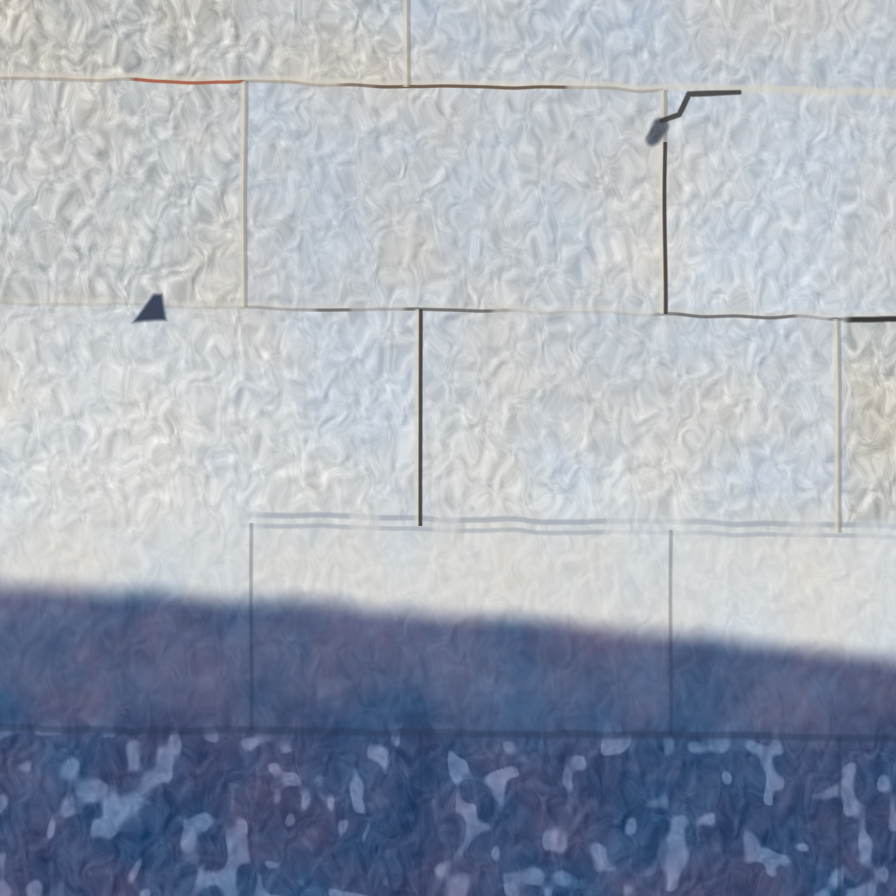
Give the GLSL for this texture, as a WebGL 2 fragment shader.

```glsl
#version 300 es
precision highp float;
// Sunlit granite block wall with a soft blue shadow across its foot.

#define LIT_COOL vec3(0.765, 0.785, 0.805)
#define LIT_PALE vec3(0.835, 0.845, 0.845)
#define LIT_WARM vec3(0.775, 0.765, 0.735)
#define SHADE_HIGH vec3(0.325, 0.375, 0.505)
#define SHADE_LOW vec3(0.235, 0.305, 0.45)
#define CRACK vec3(0.23, 0.22, 0.22)
#define MORTAR vec3(0.86, 0.83, 0.77)
#define BLOCK_PITCH 0.468
#define GRAIN_SCALE 85.0
#define GRAIN_LIT 0.25
#define GRAIN_SHADE 0.14

uniform vec2 u_resolution;
out vec4 fragColor;

float hash(vec2 p) {
    return fract(sin(dot(p, vec2(127.1, 311.7))) * 43758.5453);
}

float noise(vec2 p) {
    vec2 i = floor(p), f = fract(p);
    f = f * f * (3.0 - 2.0 * f);
    return mix(mix(hash(i), hash(i + vec2(1, 0)), f.x),
               mix(hash(i + vec2(0, 1)), hash(i + vec2(1, 1)), f.x), f.y);
}

float fbm(vec2 p) {
    float sum = 0.0, amp = 0.5;
    for (int i = 0; i < 4; i++) {
        sum += amp * noise(p);
        p = mat2(1.6, 1.2, -1.2, 1.6) * p + 7.3;
        amp *= 0.5;
    }
    return sum;
}

float stroke(float d, float halfWidth) {
    return 1.0 - smoothstep(halfWidth * 0.4, halfWidth * 1.6, abs(d));
}

float span(float x, float a, float b) {
    return smoothstep(a - 0.008, a + 0.008, x) * (1.0 - smoothstep(b - 0.008, b + 0.008, x));
}

float segment(vec2 p, vec2 a, vec2 b) {
    vec2 ab = b - a;
    return length(p - a - ab * clamp(dot(p - a, ab) / dot(ab, ab), 0.0, 1.0));
}

// Crystal flecks: each bright grain has a dark side
float grain(vec2 p) {
    vec2 q = p * GRAIN_SCALE * vec2(1.15, 0.8);
    q += 1.6 * vec2(noise(q * 0.6), noise(q * 0.6 + 31.0));
    float relief = fbm(q) - fbm(q + vec2(0.55, -0.35));
    return relief * 0.8 + (fbm(q * 1.4 + 50.0) - 0.47) * 0.55;
}

void main() {
    vec2 p = gl_FragCoord.xy / u_resolution;
    float wobble = (noise(p * vec2(28.0, 9.0)) - 0.5) * 0.004;

    // Courses, counted from the top
    float bed1 = p.y - (0.913 - 0.019 * p.x) + wobble;
    float bed2 = p.y - (0.662 - 0.018 * p.x) + wobble;
    float bed3 = p.y - (0.421 - 0.018 * p.x) + wobble;
    float bed4 = p.y - (0.187 - 0.010 * p.x) + wobble;
    float row = step(bed1, 0.0) + step(bed2, 0.0) + step(bed3, 0.0) + step(bed4, 0.0);
    float odd = mod(row, 2.0);
    float start = mix(0.469, 0.2745, odd) + (row == 3.0 ? 0.006 : 0.0) - (row == 0.0 ? 0.012 : 0.0);
    float along = p.x - start + 0.5 * BLOCK_PITCH;
    float joint = mod(along, BLOCK_PITCH) - 0.5 * BLOCK_PITCH + wobble * 0.5;
    float block = floor(along / BLOCK_PITCH - 0.5);

    // Sunlit stone
    float cloud = fbm(p * 7.0 + 3.0);
    float tint = hash(vec2(block, row) + 4.0) - 0.5;
    float speck = grain(p);
    float pale = smoothstep(0.82, 0.4, p.y + (cloud - 0.47) * 0.5);
    vec3 lit = mix(LIT_COOL, LIT_PALE, pale * 0.85 + 0.12);
    float warm = span(p.x, -0.1, 0.27) * span(p.y, 0.66, 1.1) + span(p.x, 0.0, 0.45) * step(0.0, bed1);
    warm += 1.6 * span(p.x, 0.945, 1.2) * span(p.y, 0.42, 0.645);
    lit = mix(lit, LIT_WARM, clamp(warm * 0.55, 0.0, 0.9));
    lit += (fbm(p * 11.0 + 20.0) - 0.47) * vec3(0.1, 0.02, -0.08) + tint * 0.02;
    float smoothBand = mix(0.45, 1.0, smoothstep(0.38, 0.46, p.y));
    lit += speck * GRAIN_LIT * smoothBand * (1.0 + 0.3 * warm) * vec3(1.05, 1.0, 0.95);

    // Horizontal beds
    float broken = smoothstep(0.3, 0.6, noise(p * vec2(32.0, 3.0)));
    lit = mix(lit, MORTAR, 0.55 * stroke(bed1 - 0.003, 0.004) + 0.3 * stroke(bed2 - 0.003, 0.004));
    float rust = span(p.x, 0.15, 0.27);
    float dark1 = span(p.x, 0.38, 0.63) * (0.4 + 0.6 * broken) + rust + 0.25;
    lit = mix(lit, mix(CRACK + vec3(0.14, 0.08, 0.03), vec3(0.64, 0.34, 0.25), rust),
              min(dark1, 0.85) * stroke(bed1, 0.0018) * (1.0 - span(p.x, 0.74, 2.0)));
    float dark2 = span(p.x, 0.27, 0.57) + span(p.x, 0.73, 0.94);
    lit = mix(lit, CRACK + 0.12, (0.1 + 0.65 * dark2 * (0.3 + 0.7 * broken)) * stroke(bed2, 0.0018));
    lit = mix(lit, CRACK, span(p.x, 0.945, 1.2) * stroke(bed2 + 0.001, 0.003));
    float ledge = stroke(bed3 - 0.009, 0.003) + 0.8 * stroke(bed3 + 0.003, 0.0025);
    lit = mix(lit, vec3(0.62, 0.65, 0.69), ledge * (0.25 + 0.45 * broken) * span(p.x, 0.27, 1.1));

    // Upright joints
    float openJoint = (row == 1.0 ? step(0.5, p.x) * step(p.y, 0.842) : 0.0)
                    + (row == 2.0 ? span(p.x, 0.3, 0.7) : 0.0);
    float inside = step(0.1, p.x) * (row == 0.0 ? step(p.x, 0.7) : 1.0);
    float upright = inside * stroke(joint, 0.0021);
    lit = mix(lit, MORTAR, 0.65 * inside * stroke(joint + 0.003, 0.0035) * step(row, 2.0));
    lit = mix(lit, CRACK, upright * mix(0.28, 0.88, openJoint));

    // Chipped corner with its crack, and a dark pit
    float chip = segment(p, vec2(0.728, 0.845), vec2(0.737, 0.859)) - 0.008 + wobble;
    float tail = min(segment(p, vec2(0.738, 0.865), vec2(0.758, 0.872)),
                 min(segment(p, vec2(0.758, 0.872), vec2(0.769, 0.895)),
                     segment(p, vec2(0.769, 0.895), vec2(0.825, 0.897))));
    lit = mix(lit, vec3(0.39, 0.41, 0.45) + speck * 0.3, 1.0 - smoothstep(-0.003, 0.004, chip));
    lit = mix(lit, CRACK, 0.85 * stroke(tail + wobble * 0.4, 0.0024));
    vec2 pit = p - vec2(0.169, 0.643);
    float pitEdge = max(abs(pit.x - pit.y * 0.25) - 0.017 + pit.y * 0.42, abs(pit.y - 0.014) - 0.015);
    lit = mix(lit, vec3(0.25, 0.28, 0.36), 1.0 - smoothstep(-0.003, 0.003, pitEdge + wobble));

    // Shaded stone
    vec3 shade = mix(SHADE_LOW, SHADE_HIGH, smoothstep(-0.04, 0.05, bed4 + (cloud - 0.47) * 0.15));
    shade += (fbm(p * 14.0 + 60.0) - 0.47) * vec3(0.2, 0.02, -0.03);
    shade += (fbm(p * 22.0 + 90.0) - 0.47) * 0.12;
    float lowRow = 1.0 - smoothstep(-0.02, 0.02, bed4);
    shade += speck * GRAIN_SHADE * (0.7 + 0.6 * lowRow);
    shade += lowRow * 0.17 * smoothstep(0.64, 0.84, noise(p * vec2(62.0, 48.0) + cloud * 4.0));
    shade = mix(shade, SHADE_LOW * 0.75, 0.45 * stroke(bed4, 0.004) + 0.4 * upright);

    // Soft shadow boundary
    float edge = p.y - (0.343 - 0.045 * p.x - 0.036 * p.x * p.x) + (noise(p * 24.0) - 0.5) * 0.008;
    vec3 color = mix(shade, lit, smoothstep(-0.016, 0.022, edge));
    fragColor = vec4(clamp(color, 0.0, 1.0), 1.0);
}
```
